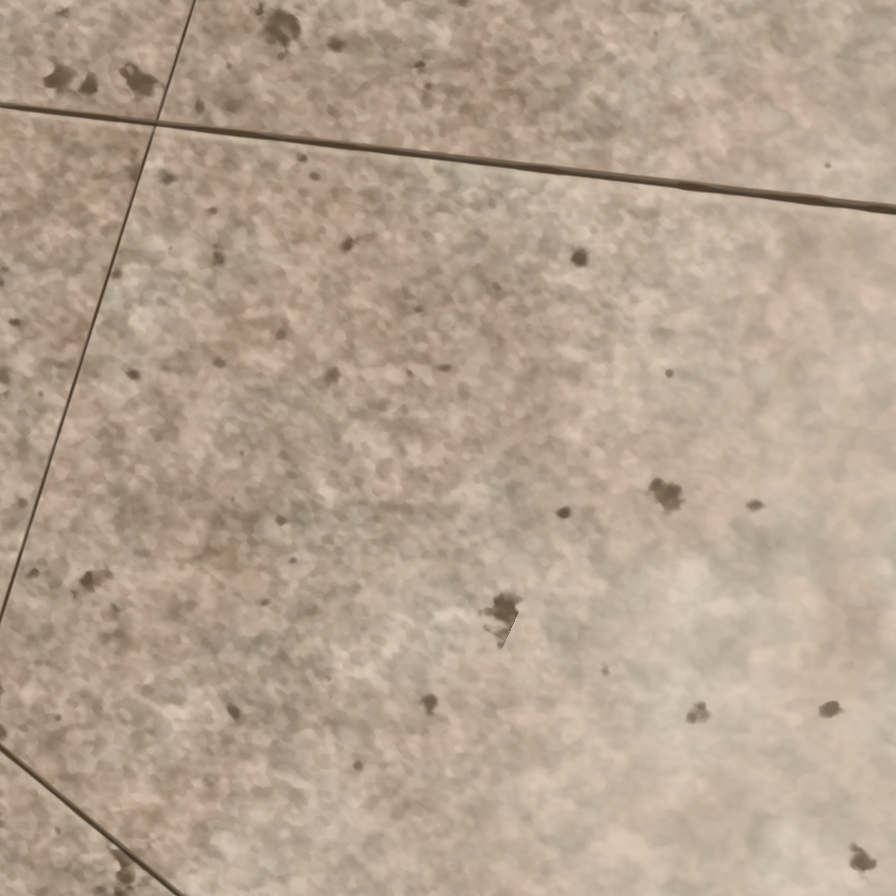
Reproduce this texture procedurally as a WebGL 1 fragment shader.

```glsl
precision highp float;
// Close view of large beige stone floor tiles, parted by three thin slanted joints.
// Stone is layered smooth cellular noise over a broad light gradient; scattered
// cells add ragged pits and pale flecks, and each joint is a distance to a line.
uniform vec2 u_resolution;

vec2 hash2(vec2 p) {
  return fract(sin(vec2(dot(p, vec2(127.1, 311.7)), dot(p, vec2(269.5, 183.3)))) * 43758.55);
}

// Smooth cellular noise: random cell tones blended by nearness
float grain(vec2 p) {
  vec2 cell = floor(p);
  float tone = 0.0, total = 0.0;
  for (int j = -1; j <= 1; j++) {
    for (int i = -1; i <= 1; i++) {
      vec2 id = cell + vec2(float(i), float(j));
      vec2 away = p - id - hash2(id);
      float weight = exp(-6.0 * dot(away, away));
      tone += weight * hash2(id + 37.4).x;
      total += weight;
    }
  }
  return tone / total - 0.5;
}

// Soft blobs in a random share of the cells, their rims broken by rough
float spots(vec2 p, float share, float rough) {
  vec2 cell = floor(p);
  float cover = 0.0;
  for (int j = -1; j <= 1; j++) {
    for (int i = -1; i <= 1; i++) {
      vec2 id = cell + vec2(float(i), float(j));
      vec2 kind = hash2(id + 91.7);
      float radius = 0.16 + 0.26 * kind.y * kind.y;
      float turn = 6.28 * fract(7.0 * kind.y);
      vec2 away = p - id - hash2(id);
      float d = length(away) + 0.3 * abs(dot(away, vec2(cos(turn), sin(turn))));
      float blob = 1.0 - smoothstep(0.1, 1.0, d / radius + rough);
      cover = max(cover, blob * step(kind.x, share) * (0.5 + 0.5 * kind.y));
    }
  }
  return cover;
}

// Signed distance to the line from a to b, positive on its right
float lineSide(vec2 p, vec2 a, vec2 b) {
  vec2 along = normalize(b - a);
  return dot(p - a, vec2(along.y, -along.x));
}

// Dark groove with a pale lip on its positive side
vec3 cutJoint(vec3 color, float d, float halfWidth, float lip, float wear) {
  float soft = max(0.0016, 0.7 / min(u_resolution.x, u_resolution.y));
  float worn = halfWidth * (1.0 + 0.3 * wear);
  float groove = 1.0 - smoothstep(worn - soft, worn + soft, abs(d));
  float edge = (d - 2.0 * halfWidth) / halfWidth;
  color = mix(color, vec3(0.84, 0.78, 0.70), lip * (1.0 + wear) * exp(-edge * edge));
  vec3 grout = mix(vec3(0.47, 0.40, 0.32), vec3(0.24, 0.19, 0.14),
                   smoothstep(-0.8 * halfWidth, 0.3 * halfWidth, d + halfWidth * wear));
  return mix(color, grout * (1.0 + 0.6 * wear), groove * (0.9 + 0.2 * wear));
}

void main() {
  vec2 uv = gl_FragCoord.xy / u_resolution;

  // Joints, and a separate patch of stone for each tile
  float top = lineSide(uv, vec2(0.0, 0.883), vec2(1.0, 0.766));
  float left = lineSide(uv, vec2(0.0, 0.31), vec2(0.217, 1.0));
  float corner = lineSide(uv, vec2(0.0, 0.167), vec2(0.202, 0.0));
  float tile = step(top, 0.0) + 2.0 * step(left, 0.0) + 4.0 * step(0.0, corner);
  vec2 p = uv + tile * vec2(3.17, 5.43);

  // Grain lies along a slight slant and blurs toward the lower right
  vec2 q = vec2(p.x + 0.35 * p.y, p.y - 0.25 * p.x);
  vec2 slant = vec2(0.8 * p.x - 0.6 * p.y, 0.6 * p.x + 0.8 * p.y);
  float blur = smoothstep(0.35, 1.0, uv.x + 0.45 * (0.5 - uv.y));
  float cloud = grain(q * 5.0);
  float mottle = grain(q * 15.0 + 8.3);
  float speck = grain(slant * vec2(34.0, 44.0));
  float fine = grain(q * vec2(62.0, 80.0) + 5.2);
  float grit = grain(slant * vec2(105.0, 140.0) + 2.9);

  // Broad light plus layered grain picks the stone tone
  float light = smoothstep(0.2, 1.0, uv.x + 0.4 * (0.5 - uv.y));
  float tone = 0.47 + 0.38 * light - 0.06 * step(top, 0.0) - 0.03 * step(left, 0.0);
  tone += 0.18 * cloud + 0.22 * mottle + mix(0.34, 0.24, blur) * speck;
  tone += mix(0.40, 0.18, blur) * fine + mix(0.40, 0.08, blur) * grit;
  vec3 color = mix(vec3(0.55, 0.46, 0.38), vec3(0.82, 0.76, 0.69), clamp(tone, -0.2, 1.12));
  color += vec3(0.018, -0.006, -0.010) * (grain(q * 9.0 + 21.0) + speck + fine);

  // Pale flecks, then dark pits whose rims follow the grain
  float rough = 0.9 * speck + 0.9 * fine + 0.5 * grit;
  float flecks = spots(q * 17.0 + 4.6, 0.16, rough);
  color = mix(color, vec3(0.84, 0.80, 0.72), 0.5 * flecks);
  float pits = spots(q * 10.0 + 3.3, mix(0.20, 0.09, blur), rough);
  float smallPits = spots(slant * 25.0 + 6.1, mix(0.10, 0.02, blur), 0.7 * rough);
  float pitted = max(0.85 * pits, 0.75 * smallPits) * (1.0 - 0.6 * fine);
  color = mix(color, vec3(0.36, 0.29, 0.22), clamp(pitted, 0.0, 0.85));

  // Grooves, widest where the floor comes nearest
  float wear = grain(uv * 32.0 + 1.7);
  color = cutJoint(color, left, mix(0.0022, 0.0017, uv.y), 0.10, wear);
  color = cutJoint(color, corner, 0.0034, 0.25, wear);
  color = cutJoint(color, top, mix(0.0034, 0.0056, uv.x), 0.40, wear);

  gl_FragColor = vec4(clamp(color, 0.0, 1.0), 1.0);
}
```
